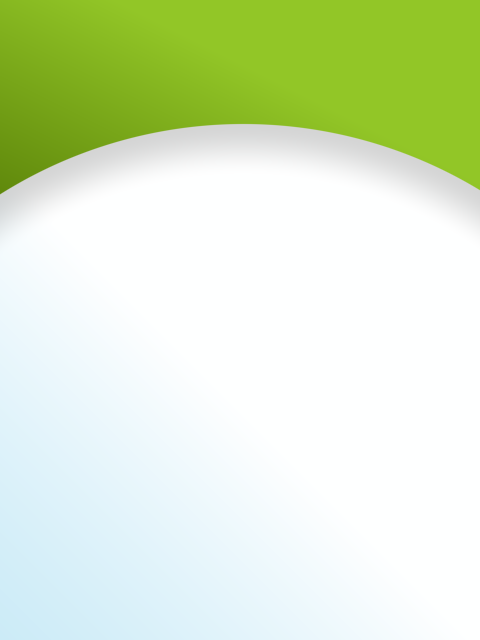
This background is drawn by a WebGL 2 fragment shader. Its source:

```glsl
#version 300 es
precision highp float;
// A large white disc with a soft inner shadow and blue tint, rising over a green gradient.

uniform vec2 u_resolution;
out vec4 fragColor;

// Lengths are in canvas widths, origin at the lower left
const vec2 DISC_CENTER = vec2(0.507, 0.125);
const float DISC_RADIUS = 0.950;

const vec3 GREEN_BRIGHT = vec3(0.573, 0.776, 0.153);
const vec3 GREEN_DARK = vec3(0.375, 0.535, 0.045);
const vec2 GREEN_START = vec2(0.0, 0.927);
const vec2 GREEN_DIRECTION = vec2(0.447, 0.894);
const float GREEN_LENGTH = 0.470;

const vec3 DISC_WHITE = vec3(0.998, 1.0, 1.0);
const vec3 DISC_BLUE = vec3(0.800, 0.922, 0.969);
const vec2 BLUE_DIRECTION = vec2(0.7071, 0.7071);
const float BLUE_LENGTH = 0.700;
const float BLUE_CURVE = 1.2;

const float SHADOW_DEPTH = 0.165;
const float SHADOW_WIDTH = 0.110;

// Linear ramp from 0 at start to 1 after the given length along a direction
float ramp(vec2 p, vec2 start, vec2 direction, float len) {
    return clamp(dot(p - start, direction) / len, 0.0, 1.0);
}

vec3 backdrop(vec2 p) {
    float t = ramp(p, GREEN_START, GREEN_DIRECTION, GREEN_LENGTH);
    return mix(GREEN_DARK, GREEN_BRIGHT, t);
}

vec3 disc(vec2 p, float inside) {
    float t = ramp(p, vec2(0.0), BLUE_DIRECTION, BLUE_LENGTH);
    vec3 tint = mix(DISC_BLUE, DISC_WHITE, pow(t, BLUE_CURVE));
    float shadow = 1.0 - smoothstep(0.0, SHADOW_WIDTH, inside);
    return tint * (1.0 - SHADOW_DEPTH * shadow);
}

void main() {
    // Fixed 3:4 layout, scaled with the canvas
    vec2 p = gl_FragCoord.xy / u_resolution * vec2(1.0, 4.0 / 3.0);
    float pixel = 1.0 / u_resolution.x;

    // Depth inside the rim, positive within the disc
    float inside = DISC_RADIUS - distance(p, DISC_CENTER);
    float cover = smoothstep(-0.75 * pixel, 0.75 * pixel, inside);

    fragColor = vec4(mix(backdrop(p), disc(p, inside), cover), 1.0);
}
```
